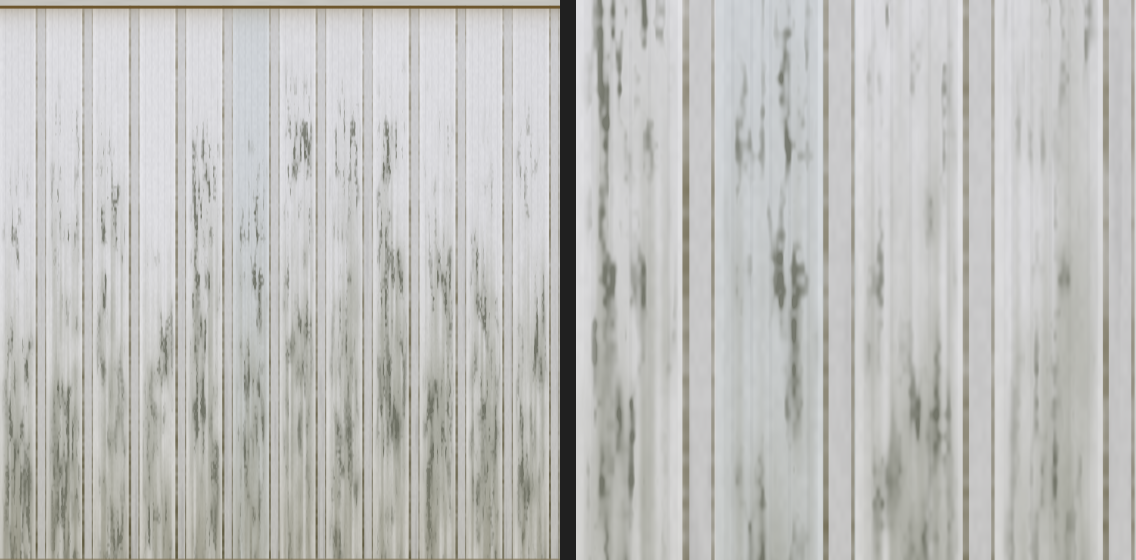
Left, the full canvas; right, a detail of the centre.
Write a Shadertoy shader that draws this texture.

```glsl
// Weathered white metal cladding: twelve upright panels parted by grey grooves,
// under a trim with a brown shadow line. Grime is layered, stretched value noise
// that thickens with depth; its start and strength vary per panel.

float hash(vec2 p) {
    uvec2 q = uvec2(ivec2(p)) * uvec2(1597334673u, 3812015801u);
    uint h = (q.x ^ q.y) * 1597334673u;
    h = (h ^ (h >> 15)) * 2246822519u;
    return float((h ^ (h >> 13)) >> 8) / 16777216.0;
}

float noise(vec2 p) {
    vec2 i = floor(p), f = fract(p);
    f = f * f * (3.0 - 2.0 * f);
    return mix(mix(hash(i), hash(i + vec2(1, 0)), f.x),
               mix(hash(i + vec2(0, 1)), hash(i + vec2(1, 1)), f.x), f.y);
}

// Soft-edged stripe of the given half width
float stripe(float x, float centre, float halfWidth, float soft) {
    return 1.0 - smoothstep(halfWidth - soft, halfWidth + soft, abs(x - centre));
}

void mainImage(out vec4 fragColor, in vec2 fragCoord) {
    vec2 uv = fragCoord / iResolution.xy;
    float depth = 1.0 - uv.y;
    float panel = floor(uv.x * 12.0);
    float x = fract(uv.x * 12.0);
    float soft = 8.0 / iResolution.x;
    float softY = 0.7 / iResolution.y;
    float tone = hash(vec2(panel, 71.0));

    // Painted sheet: cool white above, warmer below, one duller panel
    vec3 sheet = mix(vec3(0.86, 0.86, 0.875), vec3(0.835, 0.83, 0.815), smoothstep(0.3, 1.0, depth));
    sheet += 0.02 * (tone - 0.5);
    sheet = mix(sheet, sheet * vec3(0.95, 0.968, 0.972), stripe(panel, 5.0, 0.5, 0.1));

    // Shallow pressed ribs and a light left lip
    for (float k = 0.0; k < 5.0; k++) {
        float rib = 0.12 + 0.135 * k;
        sheet -= 0.025 * stripe(x, rib, 0.012, soft);
    }
    sheet += 0.02 * stripe(x, 0.025, 0.03, soft);

    // Noise layers, from broad patches to thin vertical scratches
    float start = 0.05 + 0.2 * hash(vec2(panel, 13.0));
    float grime = smoothstep(start, start + 0.65, depth);
    float middle = smoothstep(0.02, 0.2, x) * (1.0 - smoothstep(0.6, 0.76, x));
    float patches = 0.6 * noise(uv * vec2(34.0, 8.0) + 5.0) + 0.4 * noise(uv * vec2(75.0, 24.0) + 51.0);
    float streaks = noise(uv * vec2(140.0, 13.0) + 31.0);
    float fine = noise(uv * vec2(270.0, 26.0) + 87.0);
    float grain = noise(uv * vec2(380.0, 150.0) + 140.0);
    float lines = noise(vec2(uv.x * 230.0, uv.y * 4.0 + 60.0));

    // Pale wash, then translucent soot broken up by the scratches
    float wash = grime * smoothstep(0.2, 0.95, 0.55 * patches + 0.45 * lines + 0.2 * grime);
    sheet = mix(sheet, vec3(0.63, 0.635, 0.59), 0.85 * wash * (0.25 + 0.75 * middle));
    float soot = 0.38 * patches + 0.26 * streaks + 0.24 * fine + 0.12 * grain;
    float level = mix(0.60, 0.43, grime) + 0.04 * (tone - 0.5);
    float dark = smoothstep(level, level + 0.36, soot);
    float scratch = smoothstep(0.52, 0.95, 0.7 * fine + 0.3 * grain) * smoothstep(0.35, 0.65, patches);
    float reach = smoothstep(start, start + 0.2, depth) * (0.08 + 0.92 * middle);
    sheet = mix(sheet, vec3(0.38, 0.39, 0.34), reach * clamp(0.7 * dark + 0.6 * scratch, 0.0, 0.8));

    // Soil gathering at the foot
    float foot = smoothstep(0.74, 1.0, depth) * (0.2 + 0.8 * lines);
    sheet = mix(sheet, vec3(0.58, 0.56, 0.48), 0.36 * foot);

    // Groove between panels, faintly marked
    vec3 groove = mix(vec3(0.80, 0.80, 0.81), vec3(0.745, 0.74, 0.72), depth * depth);
    groove -= 0.06 * smoothstep(0.5, 0.9, 0.6 * lines + 0.4 * streaks) * grime;
    vec3 col = mix(sheet, groove, stripe(x, 0.88, 0.105, soft));

    // Stained groove edges, broken along their length
    float wear = 0.6 * noise(vec2(panel * 7.0, uv.y * 34.0)) + 0.4 * noise(vec2(panel * 9.0 + 3.0, uv.y * 150.0));
    float stain = clamp(0.4 + 0.35 * depth + 0.7 * (wear - 0.5), 0.0, 1.0);
    vec3 edge = mix(vec3(0.56, 0.53, 0.44), vec3(0.37, 0.35, 0.25), depth);
    col = mix(col, edge, stain * stripe(x, 0.785, 0.016 + 0.012 * tone, soft));
    col = mix(col, edge, 0.8 * stain * stripe(x, 0.978, 0.012, soft));
    col += 0.04 * stripe(x, 0.742, 0.015, soft) * (1.0 - 0.5 * grime);

    // Fine mottling and the shade cast by the trim
    col += 0.025 * (grain - 0.5);
    col *= mix(vec3(1), vec3(0.86, 0.83, 0.76), exp(-max(depth - 0.014, 0.0) * 60.0));

    // Top trim, brown shadow line and thin bottom edge
    vec3 trim = vec3(0.77, 0.765, 0.74) + 0.03 * (noise(uv * vec2(30.0, 200.0)) - 0.5);
    col = mix(col, vec3(0.43, 0.34, 0.18), stripe(depth, 0.0125, 0.0028, softY));
    col = mix(col, trim, 1.0 - smoothstep(0.0098 - softY, 0.0098 + softY, depth));
    col = mix(col, vec3(0.52, 0.47, 0.36), 0.7 * stripe(uv.y, 0.0, 0.0025, softY));

    fragColor = vec4(clamp(col, 0.0, 1.0), 1.0);
}
```
